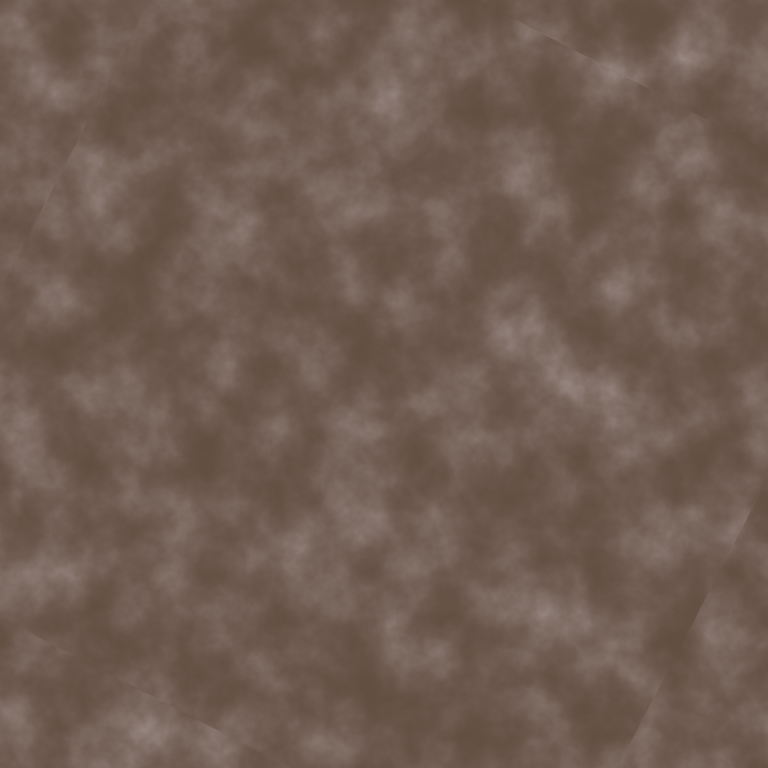
Give the GLSL for this texture, as a WebGL 2 fragment shader.

```glsl
#version 300 es
precision highp float;
// Soft mottled brown stone: cloudy pale patches with faint slipped seams.

uniform vec2 u_resolution;
out vec4 fragColor;

const vec3 DARK_BROWN = vec3(0.388, 0.306, 0.258);
const vec3 PALE_GREY = vec3(0.668, 0.614, 0.602);
const float TAU = 6.28319;
const float TILE_ANGLE = 0.48;     // tilt of the seam grid, radians
const float SEAM_SLIP = 0.016;     // cloud shift from one tile to the next
const float CLOUD_SCALE = 10.5;    // coarsest noise cells per canvas
const int OCTAVES = 5;
const float GAIN = 0.52;           // weight of each finer octave
const float CLOUD_LEVEL = 0.412;   // mean of the patch curve
const float CLOUD_CONTRAST = 0.55; // spread of the patch curve

mat2 rotation(float angle) {
    float c = cos(angle), s = sin(angle);
    return mat2(c, s, -s, c);
}

float hash(vec2 cell) {
    vec3 h = fract(cell.xyx * vec3(0.1031, 0.1030, 0.0973));
    h += dot(h, h.yzx + 33.33);
    return fract((h.x + h.y) * h.z);
}

// Dot product of a random unit gradient at a cell corner with the offset to it
float cornerSlope(vec2 corner, vec2 offset) {
    float angle = TAU * hash(corner);
    return dot(vec2(cos(angle), sin(angle)), offset);
}

float gradientNoise(vec2 p) {
    vec2 cell = floor(p);
    vec2 f = p - cell;
    vec2 blend = f * f * f * (f * (f * 6.0 - 15.0) + 10.0);
    const vec2 E = vec2(1.0, 0.0);
    float low = mix(cornerSlope(cell, f),
                    cornerSlope(cell + E.xy, f - E.xy), blend.x);
    float high = mix(cornerSlope(cell + E.yx, f - E.yx),
                     cornerSlope(cell + E.xx, f - E.xx), blend.x);
    return mix(low, high, blend.y);
}

// Layered noise; each octave is turned to hide the lattice
float clouds(vec2 p) {
    mat2 turn = rotation(0.9);
    float sum = 0.0, weight = 1.0;
    for (int i = 0; i < OCTAVES; i++) {
        sum += weight * gradientNoise(p);
        p = 2.0 * (turn * p) + vec2(17.3, 41.7);
        weight *= GAIN;
    }
    return sum;
}

// Tile index that steps smoothly across one pixel at each seam
vec2 softTile(vec2 p, float width) {
    vec2 seam = floor(p + 0.5);
    return seam - 1.0 + smoothstep(-width, width, p - seam);
}

void main() {
    float side = min(u_resolution.x, u_resolution.y);
    vec2 p = (gl_FragCoord.xy - 0.5 * u_resolution) / side;

    // Tilted unit tiles, each slightly displaced against its neighbours
    vec2 q = rotation(TILE_ANGLE) * p + 0.5;
    vec2 tile = softTile(q, 0.75 / side);
    q += SEAM_SLIP * (tile + 0.7 * tile.yx * vec2(-1.0, 1.0));

    // The squared curve keeps hollows flat and lets peaks glow
    float cloud = clouds(q * CLOUD_SCALE + vec2(53.0, 87.0));
    float level = max(CLOUD_LEVEL + CLOUD_CONTRAST * cloud, 0.0);
    fragColor = vec4(mix(DARK_BROWN, PALE_GREY, min(level * level, 1.0)), 1.0);
}
```
